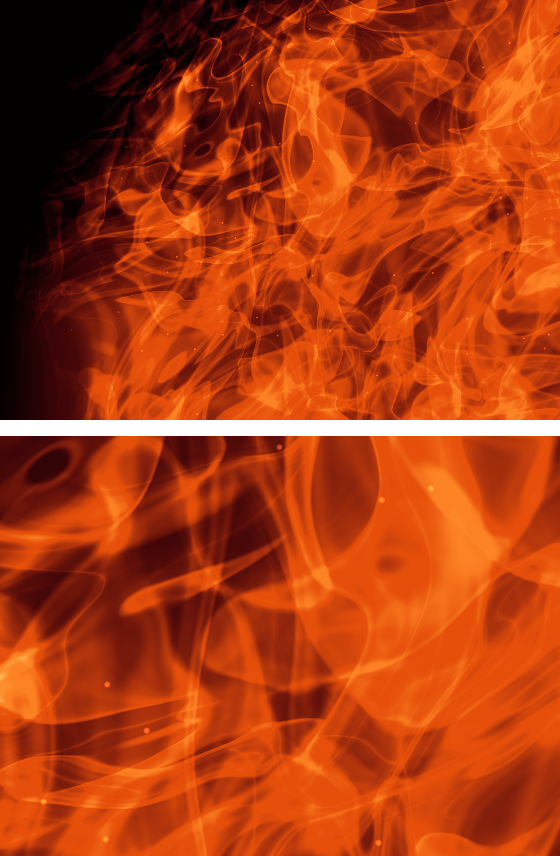
Top: the whole. Bottom: its middle third, enlarged.
This texture is drawn by a Shadertoy shader. Its source:

```glsl
#define LAYERS 8
#define LEAN -0.5
#define BASE_SCALE 2.6
#define SCALE_GROWTH 1.22
#define STRETCH 0.56
#define CURL 1.15
#define EDGE 0.07
#define SHEET_FALLOFF 4.5
#define MEAN_SHEETS 1.95

float hash(vec2 p) {
    vec3 h = fract(p.xyx * vec3(0.1031, 0.1030, 0.0973));
    h += dot(h, h.yzx + 33.33);
    return fract((h.x + h.y) * h.z);
}

float cornerSlope(vec2 cell, vec2 offset) {
    float angle = 6.2832 * hash(cell);
    return dot(vec2(cos(angle), sin(angle)), offset);
}

// Gradient noise, roughly -0.6 to 0.6
float noise(vec2 p) {
    vec2 i = floor(p), f = p - i, e = vec2(1.0, 0.0);
    vec2 u = f * f * f * (f * (f * 6.0 - 15.0) + 10.0);
    return mix(
        mix(cornerSlope(i, f), cornerSlope(i + e, f - e), u.x),
        mix(cornerSlope(i + e.yx, f - e.yx), cornerSlope(i + e.xx, f - e.xx), u.x), u.y);
}

vec2 noise2(vec2 p) {
    return vec2(noise(p + 17.3), noise(p + 71.9));
}

vec2 rotate(vec2 p, float a) {
    float c = cos(a), s = sin(a);
    return vec2(c * p.x + s * p.y, c * p.y - s * p.x);
}

// One translucent sheet: crisp rim, fading body, fine strands along its folds
float flameSheet(vec2 p, float id) {
    float turn = LEAN + 1.3 * (hash(vec2(id, 5.0)) - 0.5);
    float scale = BASE_SCALE * pow(SCALE_GROWTH, id);
    vec2 q = rotate(p, turn) * scale * vec2(1.0, STRETCH) + id * vec2(13.7, 29.1) + 40.0;
    q += CURL * noise2(q * 0.8);
    q += 0.5 * CURL * noise2(q * 1.7 + 9.0);
    float height = noise(q);
    float depth = height + 0.12 * (hash(vec2(id, 8.0)) - 0.5);
    float rim = EDGE * (0.6 + 1.8 * smoothstep(-0.3, 0.4, noise(q * 0.7 + 50.0)));
    float body = smoothstep(0.0, rim, depth) * exp(-SHEET_FALLOFF * max(depth, 0.0));
    float strands = noise(vec2(height * 13.0, q.y * 0.7) + id * 7.0);
    float patchiness = smoothstep(-0.2, 0.35, noise(q * 0.6 + 90.0));
    float thread = exp(-abs(noise(q * 1.1 + 23.0)) * 32.0) * patchiness;
    return body * (1.0 + 0.7 * strands) + 0.45 * thread + 0.12 * strands * patchiness;
}

// Black through crimson and orange to pale yellow
vec3 fireColor(float t) {
    vec3 c = mix(vec3(0.01, 0.0, 0.0), vec3(0.25, 0.02, 0.03), smoothstep(0.02, 0.18, t));
    c = mix(c, vec3(0.42, 0.08, 0.04), smoothstep(0.15, 0.31, t));
    c = mix(c, vec3(0.64, 0.18, 0.05), smoothstep(0.27, 0.44, t));
    c = mix(c, vec3(0.90, 0.31, 0.04), smoothstep(0.38, 0.60, t));
    c = mix(c, vec3(0.99, 0.51, 0.14), smoothstep(0.62, 0.92, t));
    return mix(c, vec3(1.0, 0.80, 0.40), smoothstep(0.95, 1.45, t));
}

// Sparse, tiny glowing specks
float sparks(vec2 p) {
    vec2 g = p * 22.0, cell = floor(g);
    vec2 center = 0.2 + 0.6 * vec2(hash(cell + 3.0), hash(cell + 8.0));
    float d = length(g - cell - center);
    return step(0.9, hash(cell + 60.0)) * (1.0 - smoothstep(0.02, 0.07, d));
}

void mainImage(out vec4 fragColor, in vec2 fragCoord) {
    vec2 p = fragCoord / iResolution.y;
    vec2 aspectFree = vec2(p.x * iResolution.y / iResolution.x * 1.3333, p.y);

    // Heat rises from the lower right and thins toward the upper left
    vec2 swirl = noise2(p * 2.3 + 4.0);
    vec2 w = aspectFree + 0.2 * swirl;
    float slope = w.x - 0.2 - 0.85 * w.y;
    float core = smoothstep(-0.5, 0.2, slope);
    float reach = smoothstep(-1.15, 0.1, slope) * smoothstep(0.04, 0.42, w.x);

    // Overlapping sheets share one large swirl
    float sheets = 0.0;
    for (int i = 0; i < LAYERS; i++) {
        sheets += flameSheet(p + 0.12 * swirl, float(i));
    }
    float contrast = mix(2.1, 0.95, core);
    float density = pow(max(sheets, 0.0) / MEAN_SHEETS, contrast);

    // Broad glow with darker hollows
    float hollow = 1.0 + 0.5 * noise(rotate(p, LEAN) * vec2(5.0, 3.5) + swirl + 12.0);
    float heat = 0.25 * core * hollow + 0.4 * reach * density * mix(1.0, hollow, 0.6);

    vec3 color = fireColor(heat);
    color += vec3(0.7, 0.35, 0.15) * sparks(p) * reach * 0.7;
    fragColor = vec4(min(color, 1.0), 1.0);
}
```
